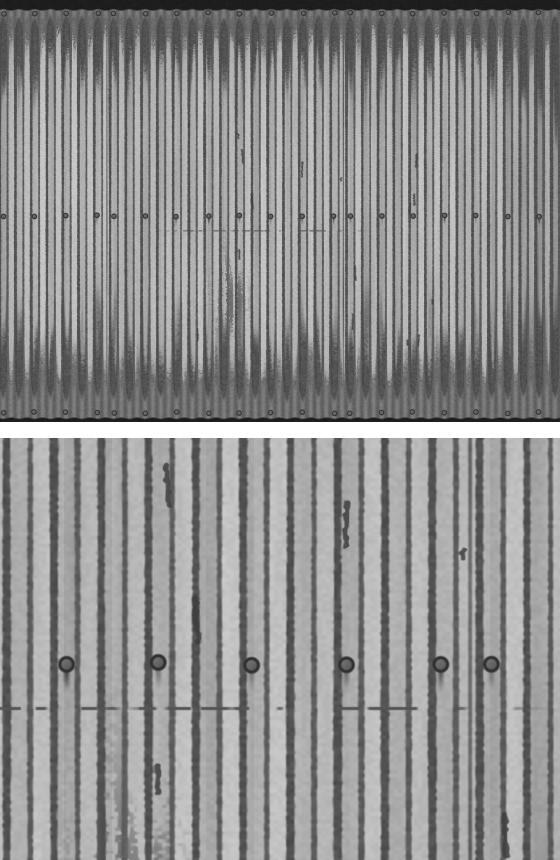
Top: the whole. Bottom: its middle third, enlarged.
Give the GLSL for this texture, as a WebGL 2 fragment shader.

```glsl
#version 300 es
precision highp float;
uniform vec2 u_resolution;
out vec4 fragColor;

const float RIBS = 35.52;          // corrugations across the canvas
const float RIB_SHIFT = 0.2;       // phase of the first valley
const float SHEET_RIBS = 15.0;     // corrugations per overlapping sheet
const float TOP_EDGE = 0.0235;     // heights are measured downward
const float BOTTOM_EDGE = 0.991;
const float THICK_LINE = 0.078;    // half widths, in corrugations
const float THIN_LINE = 0.056;
const float RIVET_RADIUS = 0.0066;
const float RIDGE_TONE = 0.765;
const float VALLEY_TONE = 0.70;
const float FLANGE_TONE = 0.43;
const float SOOT_TONE = 0.285;
const float GAP_TONE = 0.115;
const float TAU = 6.2831853;

float hash(vec2 p) {
  return fract(sin(dot(p, vec2(127.1, 311.7))) * 43758.5453);
}

float noise(vec2 p) {
  vec2 i = floor(p), f = fract(p);
  f = f * f * (3.0 - 2.0 * f);
  return mix(mix(hash(i), hash(i + vec2(1, 0)), f.x),
             mix(hash(i + vec2(0, 1)), hash(i + vec2(1, 1)), f.x), f.y);
}

float band(float dist, float halfWidth, float soft) {
  return 1.0 - smoothstep(halfWidth - soft, halfWidth + soft, dist);
}

// Ragged grime reaching inward from one end of the sheet
float endSoot(float dist, float depth, float streak, float grain) {
  float reach = depth * (0.55 + 0.9 * streak);
  return 1.0 - smoothstep(reach * 0.6, reach * 1.3, dist + (grain - 0.5) * 0.04);
}

// Domed head with a dark rim and a small stain beneath it
float rivet(float tone, vec2 p, float soft, float stain) {
  float r = length(p);
  float drip = band(abs(p.x), 0.002, 0.002) * smoothstep(0.0, 0.004, p.y)
             * (1.0 - smoothstep(0.006, 0.024, p.y));
  tone = mix(tone, SOOT_TONE, drip * stain);
  float head = 0.40 - 8.0 * (p.x + p.y);
  head = mix(0.19, head, band(r, RIVET_RADIUS * 0.62, soft));
  return mix(tone, head, band(r, RIVET_RADIUS, soft));
}

void main() {
  vec2 uv = gl_FragCoord.xy / u_resolution;
  float aspect = u_resolution.x / u_resolution.y;
  float pixel = 1.0 / u_resolution.y;
  float down = 1.0 - uv.y;
  float fromTop = down - TOP_EDGE, fromBottom = BOTTOM_EDGE - down;

  // Corrugation coordinates: valley at 0, ridge at +-0.5
  float rib = uv.x * RIBS - RIB_SHIFT;
  float id = floor(rib + 0.5);
  float across = rib - id;
  float valley = band(abs(across), 0.25, 0.06);
  float slot = mod(id + 8.0, SHEET_RIBS);
  float soft = max(0.035, 0.7 * RIBS / u_resolution.x);

  // Wear fields
  float grain = noise(uv * vec2(420.0, 330.0));
  float streak = noise(vec2(uv.x * 150.0, uv.y * 7.0));
  float cloud = noise(uv * vec2(7.0, 4.0) + 3.7);
  float sides = smoothstep(0.84, 1.0, uv.x) + 0.6 * band(uv.x, 0.01, 0.03);
  float rust = exp(-pow((uv.x - 0.41) / 0.03, 2.0) - pow((down - 0.72) / 0.11, 2.0));

  // Painted bands
  float tone = mix(RIDGE_TONE, VALLEY_TONE, valley);
  tone += 0.05 * (hash(vec2(floor(rib), valley > 0.5 ? 1.0 : 2.0)) - 0.6);
  tone -= 0.07 * cloud * streak + 0.05 * (grain - 0.5) + 0.09 * sides;
  tone -= 0.13 * (exp(-fromTop / 0.10) + exp(-fromBottom / 0.13));

  // Dark creases on both flanks of each valley
  float worn = 0.72 + 0.35 * noise(vec2(id * 5.3, down * 9.0)) + 0.3 * grain;
  float spread = 0.08 * (exp(-fromTop / 0.07) + exp(-fromBottom / 0.10)) + 0.03 * sides;
  float crease = band(abs(across + 0.22), THICK_LINE * worn + spread, soft);
  crease = max(crease, 0.9 * band(abs(across - 0.28), THIN_LINE * worn + spread, soft));
  float seam = slot < 0.5 ? band(abs(across + 0.42), 0.04, soft) : 0.0;
  crease = max(crease, seam * (0.5 + 0.5 * streak));
  tone = mix(tone, SOOT_TONE + 0.07 * (1.0 - grain), crease);

  // Soot at both ends, rust streaks in the middle
  float soot = endSoot(fromTop, mix(0.075, 0.15, valley) * (1.0 + 0.7 * sides), streak, grain);
  soot = max(soot, endSoot(fromBottom, mix(0.13, 0.20, valley) * (1.0 + 0.4 * sides), streak, grain));
  soot = max(soot, rust * smoothstep(0.56, 0.72, 0.8 * streak + 0.25 * grain));
  tone = mix(tone, SOOT_TONE + 0.10 * (1.0 - valley) + 0.09 * (grain - 0.4), soot * 0.9);

  // Flanges, with arched tips where the corrugations flatten
  float arch = 1.0 - abs(cos(TAU * across));
  float topCap = 0.012 + 0.028 * arch + 0.008 * hash(vec2(id, 4.0));
  float bottomCap = 0.040 + 0.035 * arch + 0.03 * (1.0 - valley) + 0.014 * hash(vec2(id, 8.0));
  float flange = max(band(fromTop, topCap, 0.008), band(fromBottom, bottomCap, 0.010));
  float ripple = 0.06 * cos(2.0 * TAU * across) + 0.05 * (grain - 0.5);
  tone = mix(tone, FLANGE_TONE + ripple, flange);

  // Broken scribed line and scattered chips
  float scribe = band(abs(down - 0.547), 0.0012, pixel) * band(abs(uv.x - 0.47), 0.17, 0.03);
  tone = mix(tone, 0.33, scribe * smoothstep(0.4, 0.65, noise(vec2(uv.x * 140.0, 2.0))));
  for (float i = 0.0; i < 18.0; i++) {
    vec2 spot = vec2(0.31 + 0.5 * hash(vec2(i, 1.0)), 0.28 + 0.58 * hash(vec2(i, 2.0)));
    vec2 q = vec2((uv.x - spot.x) * aspect, down - spot.y);
    q.x += 0.15 * q.y * (hash(vec2(i, 3.0)) - 0.5) + 0.003 * (grain - 0.5);
    q.y = max(abs(q.y) - 0.018 * hash(vec2(i, 5.0)), 0.0);
    tone = mix(tone, 0.24, 0.85 * band(length(q), 0.0022, max(0.001, pixel)));
  }

  // Three rivet rows on alternate valleys, restarting at each sheet
  if (mod(slot, 2.0) < 0.5) {
    for (int row = 0; row < 3; row++) {
      float level = row == 0 ? 0.031 : row == 1 ? 0.512 : 0.978;
      vec2 jitter = (vec2(hash(vec2(id, row)), hash(vec2(row, id))) - 0.5) * 0.004;
      vec2 p = vec2(across * aspect / RIBS, down - level) + jitter;
      tone = rivet(tone, p, max(0.001, pixel * 0.7), row == 1 ? hash(vec2(id, 9.0)) : 0.0);
    }
  }

  // Dark gaps beyond the scalloped sheet edges
  float scallop = 0.0015 * cos(TAU * across);
  float gap = max(band(fromTop + scallop, 0.0, pixel), band(fromBottom + scallop, 0.0, pixel));
  tone = mix(tone, GAP_TONE + 0.03 * (grain - 0.5), gap);
  fragColor = vec4(vec3(clamp(tone, 0.0, 1.0)), 1.0);
}
```
